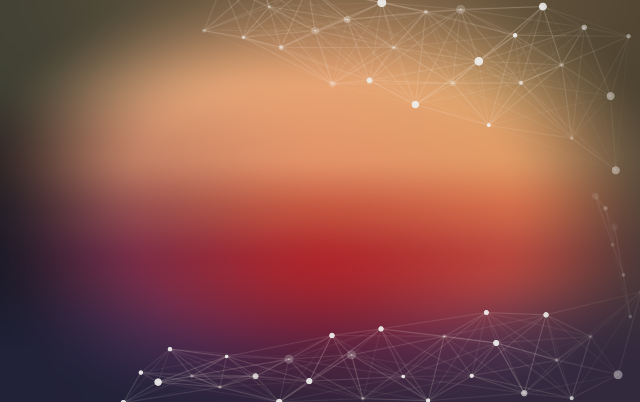
Write a Shadertoy shader that draws this background.

```glsl
const vec3 LINE_COLOR = vec3(0.96, 0.90, 0.84);
const vec3 DOT_COLOR = vec3(0.93, 0.93, 0.92);

// Two repeatable values in 0..1 from a seed
vec2 hash2(float seed) {
    vec3 q = fract(vec3(seed) * vec3(0.1031, 0.1030, 0.0973));
    q += dot(q, q.yzx + 33.33);
    return fract((q.xx + q.yz) * q.zy);
}

// Five-stop vertical gradient; depth runs from the top down
vec3 ramp(float depth, vec3 a, vec3 b, vec3 c, vec3 d, vec3 e) {
    vec3 color = mix(a, b, smoothstep(0.18, 0.42, depth));
    color = mix(color, c, smoothstep(0.38, 0.53, depth));
    color = mix(color, d, smoothstep(0.48, 0.66, depth));
    return mix(color, e, smoothstep(0.64, 0.92, depth));
}

// Blurred sunset: three warm columns inside a dark soft frame
vec3 backdrop(vec2 uv) {
    float depth = 1.0 - uv.y;
    vec3 left = ramp(depth, vec3(0.88, 0.65, 0.48), vec3(0.74, 0.49, 0.39),
        vec3(0.58, 0.32, 0.32), vec3(0.45, 0.18, 0.29), vec3(0.33, 0.20, 0.38));
    vec3 center = ramp(depth, vec3(0.90, 0.64, 0.45), vec3(0.89, 0.58, 0.41),
        vec3(0.78, 0.36, 0.26), vec3(0.68, 0.15, 0.17), vec3(0.36, 0.13, 0.25));
    vec3 right = ramp(depth, vec3(0.87, 0.67, 0.44), vec3(0.88, 0.61, 0.40),
        vec3(0.84, 0.45, 0.30), vec3(0.72, 0.29, 0.25), vec3(0.40, 0.22, 0.36));
    vec3 warm = mix(left, center, smoothstep(0.12, 0.52, uv.x));
    warm = mix(warm, right, smoothstep(0.48, 0.88, uv.x));

    vec3 leftEdge = ramp(depth, vec3(0.25, 0.25, 0.20), vec3(0.17, 0.14, 0.14),
        vec3(0.12, 0.11, 0.14), vec3(0.10, 0.10, 0.15), vec3(0.13, 0.13, 0.22));
    vec3 rightEdge = ramp(depth, vec3(0.30, 0.26, 0.19), vec3(0.33, 0.29, 0.23),
        vec3(0.31, 0.26, 0.22), vec3(0.28, 0.22, 0.22), vec3(0.20, 0.16, 0.24));
    vec3 frame = mix(leftEdge, rightEdge, smoothstep(0.0, 1.0, uv.x));
    float topBand = exp(-pow((uv.x - 0.54) / 0.32, 2.0)) * smoothstep(0.3, 0.0, depth);
    frame = mix(frame, vec3(0.49, 0.39, 0.28), topBand);

    vec2 q = pow(abs(uv - vec2(0.505, 0.49)) / vec2(0.405, 0.42), vec2(2.6));
    float rim = pow(q.x + q.y, 1.0 / 2.6);
    return mix(frame, warm, smoothstep(1.35, 0.68, rim));
}

// Scattered node along the band from start to end
vec2 nodeAt(float i, float count, vec2 start, vec2 end, vec2 spread, float seed) {
    vec2 h = hash2(i + seed);
    float along = (i + h.x) / count;
    float across = fract(i * 0.618 + 0.2 * h.y) - 0.5;
    return mix(start, end, along) + vec2(0.0, across * mix(spread.x, spread.y, along));
}

float segmentDistance(vec2 p, vec2 a, vec2 b) {
    vec2 ab = b - a;
    return length(p - a - ab * clamp(dot(p - a, ab) / dot(ab, ab), 0.0, 1.0));
}

float softDisc(float dist, float radius, float px) {
    return 1.0 - smoothstep(radius - 0.5 * px, radius + 0.5 * px, dist);
}

// Web of linked nodes: x is line coverage, y is dot coverage
vec2 network(vec2 p, float count, vec2 start, vec2 end, vec2 spread,
             float reach, float seed, float px) {
    vec2 cover = vec2(0.0);
    for (float i = 0.0; i < count; i++) {
        vec2 a = nodeAt(i, count, start, end, spread, seed);
        float dist = length(p - a);
        if (dist > reach) continue;

        vec2 look = hash2(i + seed + 71.0);
        float radius = mix(0.0045, 0.0115, look.x * look.x);
        float strength = mix(0.25, 1.0, smoothstep(0.3, 0.6, look.y));
        cover.y = max(cover.y, strength * softDisc(dist, radius, px));

        for (float j = i + 1.0; j < count; j++) {
            vec2 b = nodeAt(j, count, start, end, spread, seed);
            float span = length(b - a);
            if (span > reach) continue;
            float faint = mix(0.12, 0.42, hash2(i * 37.0 + j + seed).x);
            float thread = softDisc(segmentDistance(p, a, b), 0.0008, 2.0 * px);
            cover.x += (1.0 - cover.x) * thread * faint * sqrt(1.0 - span / reach);
        }
    }
    return cover;
}

void mainImage(out vec4 fragColor, in vec2 fragCoord) {
    vec2 uv = fragCoord / iResolution.xy;
    vec2 p = fragCoord / iResolution.y;
    float px = 1.0 / iResolution.y;
    vec3 color = backdrop(uv);

    // Webs at the upper right, the bottom and the right side
    vec2 upper = network(p, 28.0, vec2(0.50, 0.99), vec2(1.60, 0.72),
        vec2(0.20, 0.48), 0.38, 11.0, px);
    vec2 lower = network(p, 28.0, vec2(0.28, 0.05), vec2(1.60, 0.17),
        vec2(0.12, 0.32), 0.34, 43.0, px);
    vec2 side = network(p, 6.0, vec2(1.47, 0.60), vec2(1.58, 0.20),
        vec2(0.10, 0.10), 0.34, 97.0, px);

    vec2 web = max(max(upper, lower), 0.5 * side);
    web *= mix(1.0, 0.45, smoothstep(0.82, 0.98, uv.x));
    color = mix(color, LINE_COLOR, web.x);
    color = mix(color, DOT_COLOR, web.y * 0.92);
    fragColor = vec4(color, 1.0);
}
```
